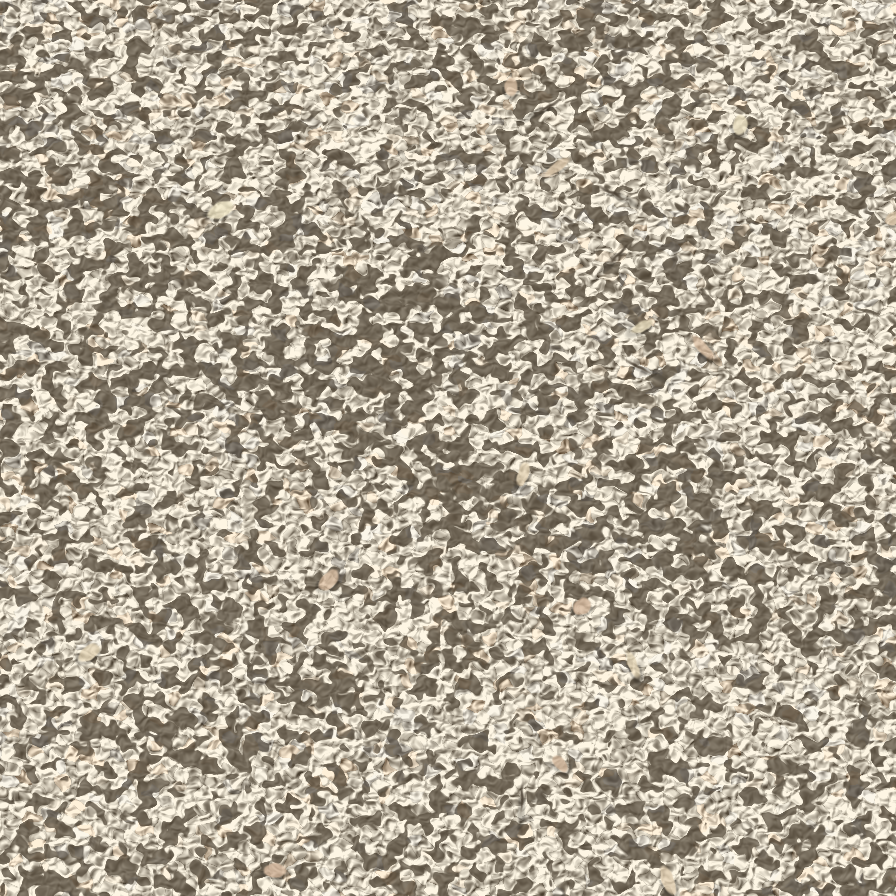
Reproduce this texture procedurally as a Shadertoy shader.

```glsl
// Weathered granular stone: soft dark blotches between pale, embossed grains.
// Warped gradient noise splits dark from light, Voronoi cells tone the grains,
// and a noise slope lights them; a few pebbles and twigs are scattered on top.

vec2 hash2(vec2 p) {
    vec3 q = fract(p.xyx * vec3(0.1031, 0.1030, 0.0973));
    q += dot(q, q.yzx + 33.33);
    return fract((q.xx + q.yz) * q.zy);
}

mat2 rotation(float angle) {
    float c = cos(angle), s = sin(angle);
    return mat2(c, s, -s, c);
}

float cornerSlope(vec2 cell, vec2 offset) {
    float angle = 6.2832 * hash2(cell + 57.0).x;
    return dot(vec2(cos(angle), sin(angle)), offset);
}

float gradientNoise(vec2 p) {
    vec2 i = floor(p), f = fract(p);
    vec2 u = f * f * f * (f * (f * 6.0 - 15.0) + 10.0);
    vec2 e = vec2(1.0, 0.0);
    return mix(mix(cornerSlope(i, f), cornerSlope(i + e, f - e), u.x),
               mix(cornerSlope(i + e.yx, f - e.yx), cornerSlope(i + 1.0, f - 1.0), u.x), u.y);
}

// Random pair of the nearest cell in xy, distance to its border in z
vec3 grainCell(vec2 p) {
    vec2 i = floor(p), f = fract(p), id = vec2(0.0);
    float nearest = 8.0, second = 8.0;
    for (int y = -1; y <= 1; y++)
    for (int x = -1; x <= 1; x++) {
        vec2 g = vec2(x, y);
        float d = length(g + hash2(i + g) - f);
        if (d < nearest) { second = nearest; nearest = d; id = i + g; }
        else second = min(second, d);
    }
    return vec3(hash2(id + 191.0), second - nearest);
}

// Fine surface height used for the relief
float relief(vec2 p) {
    return gradientNoise(p * 118.0) + 0.45 * gradientNoise(rotation(0.7) * p * 215.0);
}

void mainImage(out vec4 fragColor, in vec2 fragCoord) {
    vec2 uv = fragCoord / iResolution.y;

    // Slight foreshortening and a small warp that roughens the outlines
    vec2 p = vec2(uv.x, uv.y * (1.08 + 0.1 * uv.y)) + 3.0;
    vec2 warped = p + 0.007 * vec2(gradientNoise(p * 75.0), gradientNoise(p * 75.0 + 31.0));

    // Wide patches, with a loose dark band falling to the right
    float patches = 0.24 * gradientNoise(p * 4.5) + 0.26 * gradientNoise(rotation(0.5) * p * 11.0);
    float band = uv.y - 0.68 + 0.26 * uv.x;
    patches -= 0.08 * exp(-band * band * 30.0) - 0.03;

    // Blotches: negative is dark, positive is pale
    float blotch = gradientNoise(rotation(0.35) * warped * 46.0)
                 + 0.62 * gradientNoise(rotation(1.1) * warped * 92.0)
                 + patches + 0.10;
    float pale = smoothstep(-0.05, 0.06, blotch);

    // Light from the upper left
    vec2 toLight = vec2(-0.0010, 0.0017);
    float slope = relief(warped - toLight) - relief(warped + toLight);

    // Tone of the pale grains: cell tint, slope, bright rim and thin cracks
    vec3 grain = grainCell(rotation(0.4) * warped * vec2(72.0, 84.0));
    float rim = smoothstep(0.0, 0.10, blotch) * (1.0 - smoothstep(0.12, 0.35, blotch));
    float paleTone = 0.76 + 0.50 * (grain.x - 0.5) + 0.85 * slope + 0.14 * rim;
    paleTone -= 0.16 * (1.0 - smoothstep(0.0, 0.14, grain.z));

    // Flat dark tone with a faint mottling
    float darkTone = 0.13 + 0.22 * slope + 0.10 * gradientNoise(p * 60.0 + 9.0);
    float tone = clamp(mix(darkTone, paleTone, pale), -0.14, 1.06);
    vec3 color = mix(vec3(0.37, 0.33, 0.27), vec3(0.96, 0.93, 0.86), tone);

    // Some grains lean to rust or to grey
    float rust = smoothstep(0.86, 0.98, grain.y) * (0.4 + 0.6 * pale);
    float grey = 1.0 - smoothstep(0.03, 0.14, grain.y);
    color += rust * vec3(0.015, -0.02, -0.045) + grey * vec3(-0.01, 0.0, 0.02);

    // Scattered pebbles, every fourth one a dark twig
    for (int k = 0; k < 20; k++) {
        vec2 seed = hash2(vec2(float(k) * 7.3 + 2.0, 41.0));
        vec2 look = hash2(vec2(float(k) * 3.7 + 5.0, 83.0));
        vec2 center = hash2(vec2(float(k) * 5.1 + 11.0, 17.0)) * vec2(iResolution.x / iResolution.y, 1.0);
        bool twig = k % 4 == 0;
        vec2 size = twig ? vec2(0.016, 0.0018) : vec2(0.010 + 0.007 * seed.x, 0.005 + 0.004 * seed.y);
        vec2 q = rotation(6.2832 * look.x) * (uv - center);
        q += 0.002 * gradientNoise(uv * 90.0 + seed * 20.0);
        float edge = (length(q / size) - 1.0) * size.y;
        float cover = 1.0 - smoothstep(-0.0015, 0.001, edge);
        float shadow = 1.0 - smoothstep(0.0, 0.003, abs(edge - 0.001));
        vec3 stone = mix(vec3(0.80, 0.69, 0.59), vec3(0.91, 0.88, 0.76), look.y);
        stone = twig ? vec3(0.29, 0.25, 0.20) : stone + 0.12 * slope;
        color *= 1.0 - 0.22 * shadow * step(uv.y, center.y);
        color = mix(color, stone, 0.88 * cover);
    }

    fragColor = vec4(clamp(color, 0.0, 1.0), 1.0);
}
```
